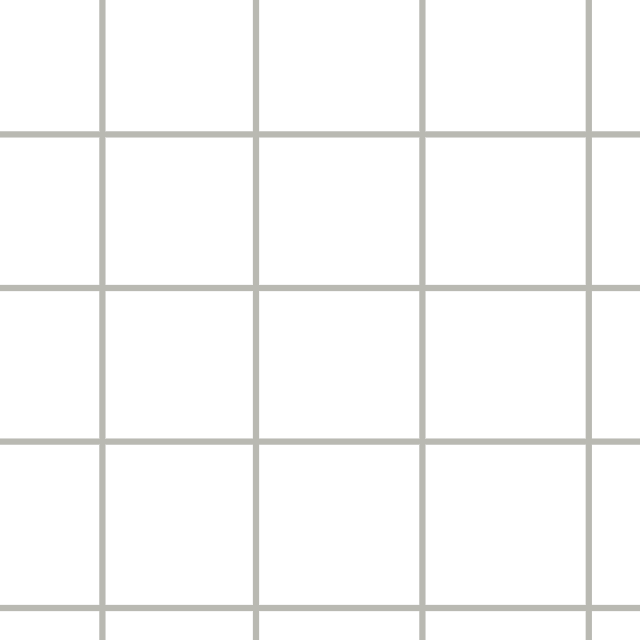
Write a three.js fragment shader that draws this pattern.

```glsl
varying vec2 vUv;

// Antialiased coverage of a line, separately for each axis
vec2 lineCoverage(vec2 offset, float width, vec2 pixel) {
  return clamp((0.5 * width - abs(offset)) / pixel + 0.5, 0.0, 1.0);
}

void main() {
  vec2 pixel = max(fwidth(vUv), vec2(1e-5));
  vec2 coverage = vec2(0.0);

  // Four lines per axis; some cells are slightly wider than the rest
  for (int i = 0; i < 4; i++) {
    float n = float(i);
    vec2 widening = 0.02 * vec2(max(n - 1.0, 0.0), min(n, 1.0));
    vec2 center = vec2(0.16, 0.05) + 0.24 * n + widening;
    coverage = max(coverage, lineCoverage(vUv - center, 0.0098, pixel));
  }

  // Grey grid over white
  float grid = max(coverage.x, coverage.y);
  gl_FragColor = vec4(mix(vec3(1.0), vec3(0.725, 0.725, 0.7), grid), 1.0);
}
```
